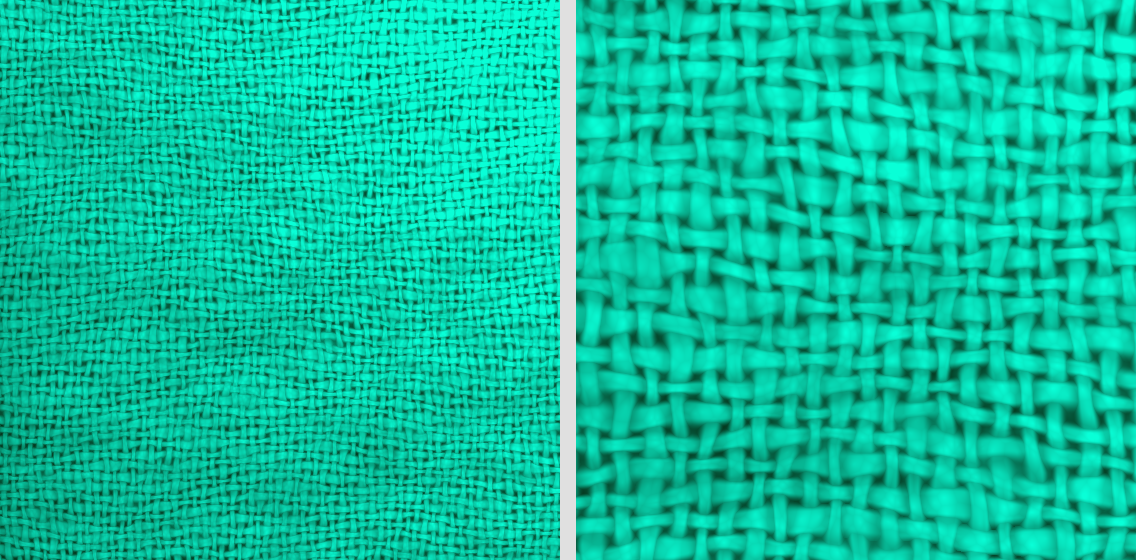
Left: the whole. Right: its middle third, enlarged.
Give the GLSL for this texture, as a Shadertoy shader.

```glsl
// Green plain-weave cloth: about 62 by 58 threads crossing over and under.
// Layered sines bend the threads, cellular noise varies their width and fuzz,
// and a soft light from the upper right tints the whole sheet.

vec2 hash2(vec2 p) {
    vec2 k = vec2(dot(p, vec2(127.1, 311.7)), dot(p, vec2(269.5, 183.3)));
    return fract(sin(k) * 43758.55);
}

// Distance to the nearest scattered point, roughly 0 to 1
float cellular(vec2 p) {
    vec2 cell = floor(p);
    float nearest = 2.0;
    for (int y = -1; y <= 1; y++) {
        for (int x = -1; x <= 1; x++) {
            vec2 c = cell + vec2(x, y);
            nearest = min(nearest, distance(p, c + hash2(c)));
        }
    }
    return nearest;
}

// Thread coordinates: integers are thread centres, bent by slow and fine waves
vec2 bendThreads(vec2 uv) {
    vec2 p = uv * vec2(62.0, 58.0);
    p.x += 0.45 * sin(uv.y * 6.0 + uv.x * 4.0) + 0.2 * sin(uv.y * 19.0 - uv.x * 23.0);
    p.y += 0.55 * sin(uv.x * 7.0 + uv.y * 5.0) + 0.25 * sin(uv.x * 18.0 - uv.y * 27.0);
    p.x += 0.10 * sin(p.y * 0.9 + p.x * 2.3) + 0.06 * sin(p.y * 2.1 - p.x * 1.3);
    p.y += 0.12 * sin(p.x * 0.7 + p.y * 2.6) + 0.07 * sin(p.x * 1.9 - p.y * 1.7);
    return p;
}

// Soft, rounded cross-section of a thread of half width w
float threadProfile(float d, float w) {
    float body = 1.0 - smoothstep(w - 0.17, w + 0.13, abs(d));
    return body * (1.0 - 0.5 * d * d);
}

float weave(vec2 p) {
    vec2 id = round(p);
    vec2 d = p - id;
    float side = 1.0 - 2.0 * mod(id.x + id.y, 2.0);

    // Thick and thin stretches along each thread
    float warpWidth = 0.25 + 0.20 * cellular(vec2(id.x * 7.3, p.y * 0.35));
    float weftWidth = 0.25 + 0.25 * cellular(vec2(p.x * 0.22, id.y * 5.7 + 40.0));

    // Each thread rises over one crossing and dips under the next
    float warpRise = 0.74 + 0.24 * side * cos(3.1416 * d.y);
    float weftRise = 0.78 - 0.24 * side * cos(3.1416 * d.x);
    return max(threadProfile(d.x, warpWidth) * warpRise,
               threadProfile(d.y, weftWidth) * weftRise);
}

// Broad light: bright upper right, dim lower left, faint uneven bands
float sheetLight(vec2 uv) {
    vec2 glow = uv - vec2(0.9, 0.95);
    float light = 0.89 + 0.12 * uv.x + 0.13 * uv.y;
    light += 0.17 * exp(-5.0 * dot(glow, glow));
    light -= 0.10 * exp(-14.0 * uv.x) * (1.2 - uv.y);
    light += 0.025 * sin(uv.y * 21.0 + 2.0 * sin(uv.x * 4.0));
    light += 0.020 * sin(uv.y * 47.0 + uv.x * 5.0) * sin(uv.x * 8.0 + 1.0);
    return light;
}

void mainImage(out vec4 fragColor, in vec2 fragCoord) {
    vec2 uv = fragCoord / iResolution.xy;
    vec2 p = bendThreads(uv);

    // Loose lint partly fills some of the gaps
    float lint = 1.0 - smoothstep(0.05, 0.55, cellular(p * vec2(0.16, 0.3) + 9.0));
    float cloth = mix(weave(p), 0.68, 0.35 * lint);

    // Fine fibres and slubs mottle the surface
    float fuzz = cellular(p * 2.3) - 0.45;
    float slub = cellular(p * vec2(0.12, 0.65)) - 0.45;
    float tone = 0.30 + 0.60 * cloth - 0.13 * fuzz - 0.08 * slub;

    // Dark teal in the gaps to bright mint on the raised threads
    float green = clamp(tone * sheetLight(uv), 0.2, 1.0);
    fragColor = vec4(0.015 + 0.02 * green, green, 0.93 * green - 0.085, 1.0);
}
```
